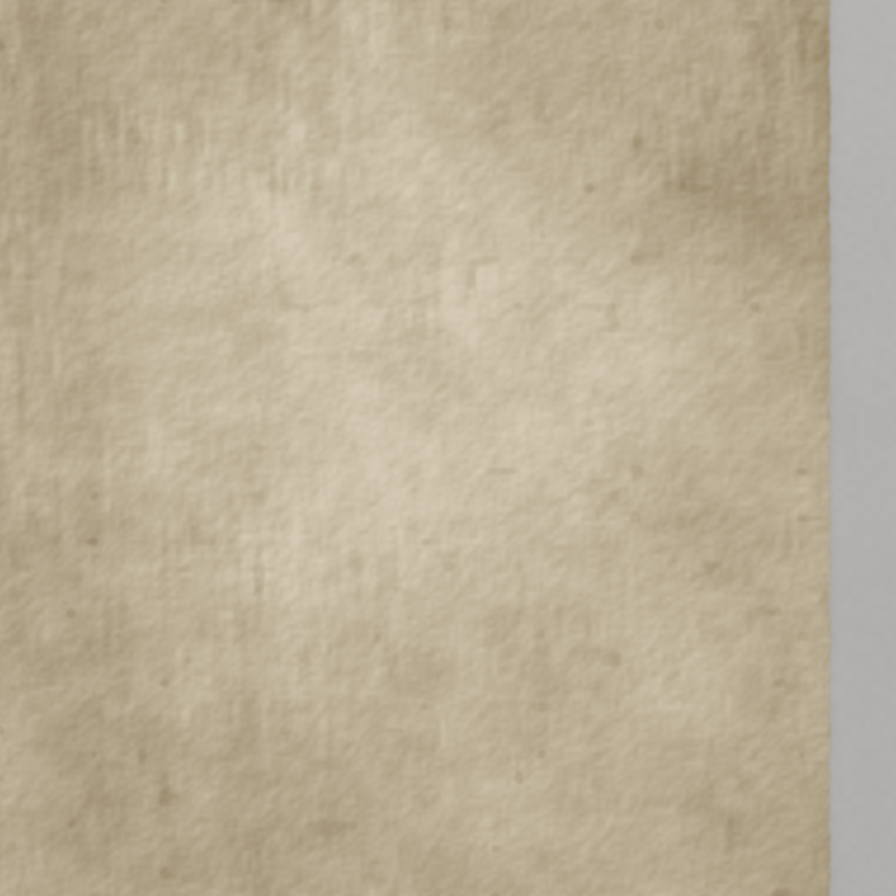
Write a Shadertoy shader that draws this texture.

```glsl
// Aged, blotchy laid paper with a plain grey strip along its right edge.

float hash(vec2 p) {
    return fract(sin(dot(p, vec2(127.1, 311.7))) * 43758.5453);
}

float noise(vec2 p) {
    vec2 i = floor(p), f = fract(p);
    f = f * f * (3.0 - 2.0 * f);
    return mix(mix(hash(i), hash(i + vec2(1, 0)), f.x),
               mix(hash(i + vec2(0, 1)), hash(i + vec2(1, 1)), f.x), f.y);
}

float fbm(vec2 p) {
    float sum = 0.0, amp = 0.5;
    for (int i = 0; i < 5; i++) {
        sum += amp * noise(p);
        p = mat2(1.6, 1.2, -1.2, 1.6) * p + 7.3;
        amp *= 0.5;
    }
    return sum / 0.97;
}

// Height of the pulp surface, used for the embossed grain
float pulp(vec2 uv) {
    return 0.65 * noise(uv * 95.0 + 0.8 * noise(uv * 40.0)) + 0.35 * noise(uv * 190.0 + 31.0);
}

// Soft round area, 1 at its centre
float glow(vec2 uv, vec2 centre, float radius) {
    vec2 d = (uv - centre) / radius;
    return exp(-dot(d, d));
}

vec3 paper(vec2 uv) {
    // Broad stains: pale middle, dark lower left, upper left and right margin
    float tone = 0.56 + 0.85 * (fbm(uv * 5.5 + 3.7) - 0.5);
    tone += 0.24 * glow(uv, vec2(0.43, 0.57), 0.34);
    tone -= 0.26 * glow(uv, vec2(0.21, 0.20), 0.13);
    tone -= 0.22 * glow(uv, vec2(0.0, 0.92), 0.16);
    tone -= 0.24 * smoothstep(0.62, 0.93, uv.x);

    // Vertical fibres, stronger towards the top
    float fibre = noise(uv * vec2(125.0, 20.0) + 11.0) - 0.5;
    float patches = smoothstep(0.3, 0.7, noise(uv * 6.0 + 19.0));
    tone += fibre * patches * mix(0.14, 0.34, uv.y);

    // Grain lit from the upper left, mottling and rare brown specks
    tone += 0.32 * (pulp(uv) - pulp(uv + vec2(-0.004, 0.004)));
    tone += 0.2 * (noise(uv * 48.0 + 5.0) - 0.5);
    tone -= 0.22 * smoothstep(0.84, 0.98, noise(uv * 38.0 + 57.0));

    vec3 brown = vec3(0.625, 0.565, 0.45);
    vec3 cream = vec3(0.815, 0.775, 0.685);
    return mix(brown, cream, clamp(tone, -0.25, 1.08));
}

vec3 greyStrip(vec2 uv) {
    float shade = 0.012 * (noise(uv * 130.0) - 0.5) + 0.02 * (fbm(uv * 7.0) - 0.5);
    shade += 0.015 * (uv.y - 0.5);
    return vec3(0.70, 0.695, 0.685) + shade;
}

void mainImage(out vec4 fragColor, in vec2 fragCoord) {
    vec2 uv = fragCoord / iResolution.xy;

    // Slightly ragged, soft paper edge
    float edge = 0.926 + 0.002 * (noise(vec2(uv.y * 90.0, 2.0)) - 0.5);
    float strip = smoothstep(edge - 0.003, edge + 0.003, uv.x);
    vec3 color = mix(paper(uv), greyStrip(uv), strip);

    // Thin contact shadow where the sheet ends
    color -= 0.03 * exp(-abs(uv.x - edge) * 220.0);
    fragColor = vec4(color, 1.0);
}
```
